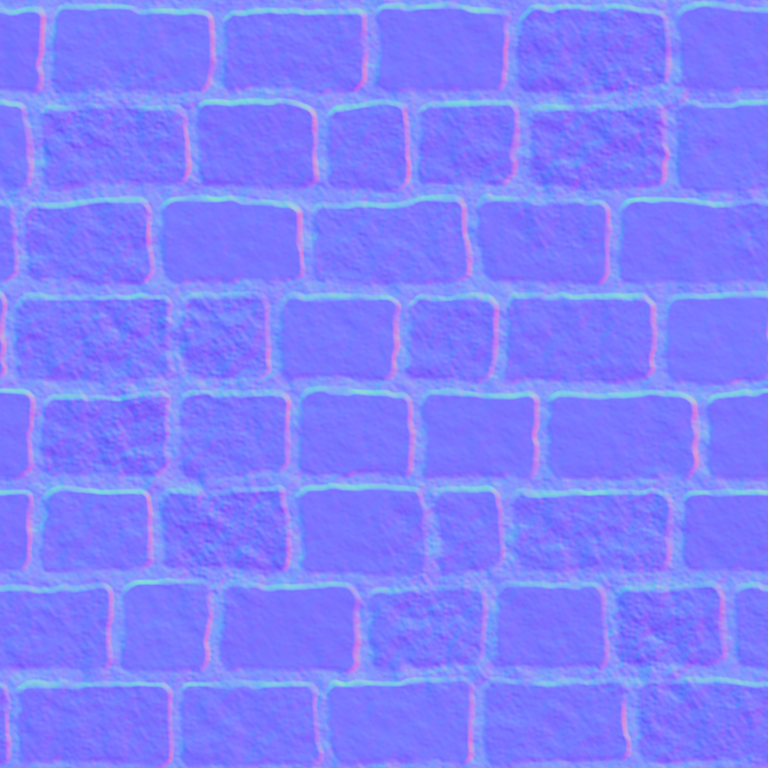
A Shadertoy shader for this texture map:

```glsl
// Tangent-space normal map of a weathered wall of rough stone blocks in eight courses.

const float ROWS = 8.0;
const float STONES[8] = float[8](5.0, 6.0, 5.0, 6.0, 6.0, 6.0, 6.0, 5.0);       // per course, top down
const float SHIFT[8] = float[8](0.076, 0.058, 0.015, 0.02, 0.07, 0.035, -0.013, 0.014);
const float ROW_DROP = 0.02;         // courses start slightly below the top edge
const float GAP = 0.0085;            // half the joint width
const float CORNER = 0.014;
const float BEVEL = 0.005;
const float EDGE_HEIGHT = 0.0046;
const float GRAIN_FREQ = 40.0;
const float GRAIN_HEIGHT = 0.0022;
const float SHADED_SIDE = 0.22;      // strength of left and lower edges
const vec2 STONE_TILT = vec2(-0.045, -0.075);
const vec2 MORTAR_TILT = vec2(0.05, 0.17);
const float EPS = 0.0011;            // step of the height differences

float hash(vec2 p) {
    return fract(sin(dot(p, vec2(127.1, 311.7))) * 43758.5453);
}

// Value noise that wraps after a whole number of cells
float noise(vec2 p, float period) {
    vec2 i = floor(p), f = fract(p);
    vec2 a = mod(i, period), b = mod(i + 1.0, period);
    f = f * f * f * (f * (f * 6.0 - 15.0) + 10.0);
    return mix(mix(hash(a), hash(vec2(b.x, a.y)), f.x),
               mix(hash(vec2(a.x, b.y)), hash(b), f.x), f.y);
}

// Fine surface relief; the integer matrix turns each octave and keeps it seamless
float grain(vec2 uv) {
    vec2 q = uv * GRAIN_FREQ;
    float sum = 0.0, amp = 1.0;
    for (int i = 0; i < 3; i++) {
        sum += amp * noise(q, GRAIN_FREQ);
        q = mat2(2.0, 1.0, -1.0, 2.0) * q;
        amp *= 0.46;
    }
    return sum * GRAIN_HEIGHT;
}

// Position of a vertical joint, unevenly spaced along its course
float joint(float k, int row) {
    float n = STONES[row];
    float spread = n > 5.5 ? 0.55 : 0.16;
    float jitter = hash(vec2(mod(k, n), float(row) + 3.0)) - 0.5;
    return SHIFT[row] + (k + spread * jitter) / n;
}

vec2 wobble(vec2 uv) {
    vec2 broad = vec2(noise(uv * 14.0, 14.0), noise(uv * 14.0 + 5.0, 14.0)) - 0.5;
    vec2 fine = vec2(noise(uv * 60.0, 60.0), noise(uv * 60.0 + 9.0, 60.0)) - 0.5;
    return 0.011 * broad + 0.0045 * fine;
}

// x: signed distance to the nearest stone of the course, y: its random seed
vec2 stone(vec2 uv) {
    vec2 p = uv + wobble(uv);
    float y = (1.0 - p.y) * ROWS - ROW_DROP;
    int row = int(mod(floor(y), ROWS));
    float n = STONES[row];
    float cell = floor((p.x - SHIFT[row]) * n);
    vec2 nearest = vec2(1.0, 0.0);
    for (float k = -1.0; k <= 1.0; k++) {
        float left = joint(cell + k, row), right = joint(cell + k + 1.0, row);
        float seed = hash(vec2(mod(cell + k, n) + 17.0, float(row)));
        vec2 halfSize = vec2(0.5 * (right - left), 0.5 / ROWS) - GAP;
        halfSize.y -= 0.003 * seed;
        vec2 centred = vec2(p.x - 0.5 * (left + right), (fract(y) - 0.5) / ROWS);
        vec2 q = abs(centred) - halfSize + CORNER;
        float d = length(max(q, 0.0)) + min(max(q.x, q.y), 0.0) - CORNER;
        if (d < nearest.x) nearest = vec2(d, seed);
    }
    return nearest;
}

float edgeHeight(vec2 uv) {
    return EDGE_HEIGHT * (1.0 - smoothstep(-BEVEL, BEVEL, stone(uv).x));
}

void mainImage(out vec4 fragColor, in vec2 fragCoord) {
    vec2 uv = fragCoord / iResolution.xy;
    vec2 dx = vec2(EPS, 0.0), dy = vec2(0.0, EPS);
    vec2 block = stone(uv);
    float mortar = smoothstep(-BEVEL, BEVEL, block.x);

    // Crumbled patches have softer edges and a coarser surface
    float wear = smoothstep(0.5, 0.9, noise(uv * 7.0, 7.0));
    float chips = noise(uv * 32.0, 32.0);

    // Bevels, strongest on the upper and right sides
    vec2 edge = vec2(edgeHeight(uv - dx) - edgeHeight(uv + dx),
                     edgeHeight(uv - dy) - edgeHeight(uv + dy)) / (2.0 * EPS);
    edge = max(edge, 0.0) + SHADED_SIDE * min(edge, 0.0);
    edge *= mix(1.0, 0.4, wear) * mix(0.55, 1.25, chips);

    // Grain, different on each stone
    vec2 rough = vec2(grain(uv - dx) - grain(uv + dx),
                      grain(uv - dy) - grain(uv + dy)) / (2.0 * EPS);
    float roughness = mix(mix(0.4, 1.15, block.y * block.y), 1.1, mortar) + 0.5 * wear;

    vec2 tilt = mix(STONE_TILT, MORTAR_TILT * mix(0.7, 1.3, chips), mortar);
    tilt.y += 0.05 * (hash(vec2(block.y, 4.0)) - 0.5) * (1.0 - mortar);

    vec3 normal = normalize(vec3(tilt + edge + rough * roughness, 1.0));
    fragColor = vec4(0.5 + 0.5 * normal, 1.0);
}
```
